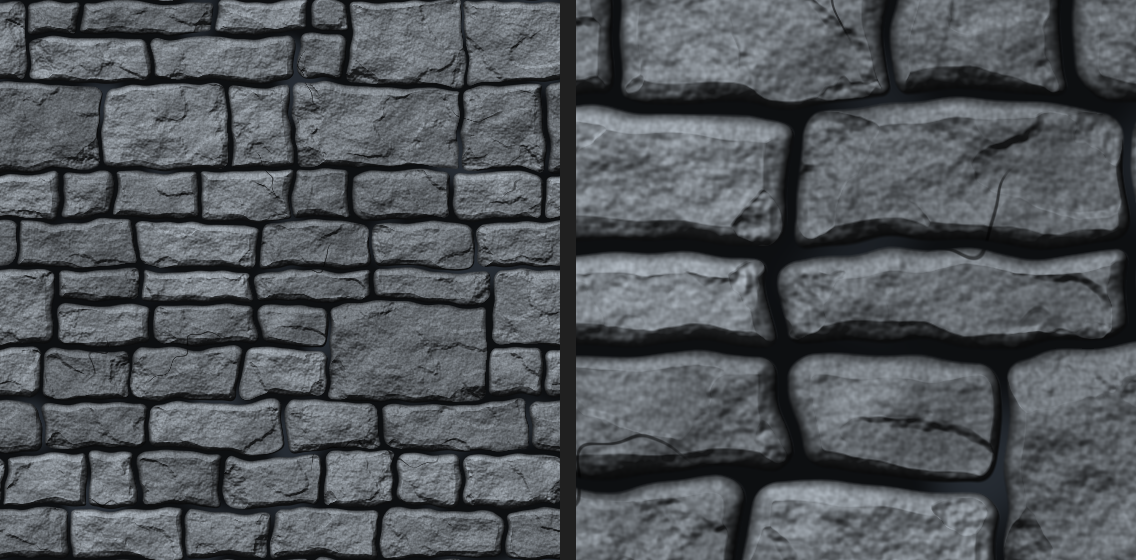
Left: the whole. Right: its middle third, enlarged.
A WebGL 2 fragment shader for this texture:

```glsl
#version 300 es
precision highp float;
// Dry-stacked wall of rough slate-grey blocks in uneven courses, lit from above.
uniform vec2 u_resolution;
out vec4 fragColor;

#define GAP 0.0012          // least half width of the open joints
#define WOBBLE 0.015        // slow bending of the joints
#define CHIPPING 0.007      // fine raggedness of the joints
#define JITTER 0.5          // spread of stone lengths
#define SNAP 0.055          // joints this near a tall stone join its edge
#define RELIEF 0.015        // height of the stone faces
#define ROUGHNESS 0.0065    // bumpiness of the faces
#define ROCK vec3(0.434, 0.455, 0.476)
#define JOINT vec3(0.050, 0.058, 0.068)
#define LIGHT vec3(-0.25, 0.66, 0.72)

const float TAU = 6.2831853;
const int ROWS = 11;
const float COURSE[12] = float[](0.0, 0.095, 0.19, 0.285, 0.38, 0.46,
                                 0.52, 0.607, 0.695, 0.85, 0.938, 1.0);
const float STONES[11] = float[](5., 7., 5., 6., 5., 5., 5., 7., 5., 5., 5.);
// Stones two courses tall: left, bottom, right, top
const int TALLS = 4;
const vec4 TALL[4] = vec4[](vec4(0.59, 0.285, 0.87, 0.46), vec4(0.875, 0.38, 1.1, 0.52),
                            vec4(0.62, 0.85, 0.83, 1.0), vec4(0.83, 0.85, 1.052, 1.0));

float hash(vec2 p) {
  vec3 q = fract(p.xyx * 0.1031);
  q += dot(q, q.yzx + 33.33);
  return fract((q.x + q.y) * q.z);
}

float corner(vec2 cell, vec2 f, vec2 o, float freq) {
  float a = TAU * hash(mod(cell + o, freq) + freq);
  return dot(vec2(cos(a), sin(a)), f - o);
}

// Gradient noise that tiles over the unit square
float noise(vec2 uv, float freq) {
  vec2 p = uv * freq, i = floor(p), f = p - i;
  vec2 w = f * f * f * (f * (f * 6.0 - 15.0) + 10.0);
  return mix(mix(corner(i, f, vec2(0, 0), freq), corner(i, f, vec2(1, 0), freq), w.x),
             mix(corner(i, f, vec2(0, 1), freq), corner(i, f, vec2(1, 1), freq), w.x), w.y);
}

float fbm(vec2 uv, float freq) {
  float sum = 0.0, amp = 1.0;
  for (int i = 0; i < 5; i++, freq *= 2.0, amp *= 0.52) sum += amp * noise(uv, freq);
  return sum;
}

// Position of the k-th upright joint in a course
float joint(float k, int row) {
  float n = STONES[row], r = float(row);
  float x = (k + JITTER * (hash(vec2(mod(k, n), r * 7.0 + 3.0)) - 0.5)) / n + hash(vec2(r, 41.0));
  float mid = 0.5 * (COURSE[row] + COURSE[row + 1]), shift = 0.0;
  for (int i = 0; i < 2 * TALLS; i++) {
    vec4 t = TALL[i / 2];
    float d = (i % 2 == 0 ? t.x : t.z) - x;
    d -= round(d);
    if (mid > t.y && mid < t.w && abs(d) < SNAP) shift = d;
  }
  return x + shift;
}

// Bounds of the stone around p: left, bottom, right, top
vec4 stoneBounds(vec2 p) {
  int row = 0;
  for (int i = 1; i < ROWS; i++) row += int(step(COURSE[i], p.y));
  float k = floor((p.x - hash(vec2(float(row), 41.0))) * STONES[row]);
  if (p.x < joint(k, row)) k--;
  else if (p.x >= joint(k + 1.0, row)) k++;
  vec4 box = vec4(joint(k, row), COURSE[row], joint(k + 1.0, row), COURSE[row + 1]);
  for (int i = 0; i < TALLS; i++) {
    vec4 t = TALL[i];
    t.xz += round(p.x - 0.5 * (t.x + t.z));
    if (p.y < t.y || p.y >= t.w) continue;
    if (p.x < t.x) box.z = min(box.z, t.x);
    else if (p.x >= t.z) box.x = max(box.x, t.z);
    else box = t;
  }
  return box;
}

// Surface height; also gives the depth inside the stone and its identity
float relief(vec2 uv, out float depth, out vec2 id) {
  vec2 p = uv + WOBBLE * vec2(noise(uv, 9.0), noise(uv + 0.37, 8.0))
              + CHIPPING * vec2(noise(uv, 27.0), noise(uv + 0.61, 25.0));
  p.y = fract(p.y);
  vec4 box = stoneBounds(p);
  vec2 centre = 0.5 * (box.xy + box.zw), local = p - centre;
  id = mod(round(centre * 509.0), 509.0);
  vec2 size = 0.5 * (box.zw - box.xy) - GAP - 0.0025 * vec2(hash(id), hash(id + 5.0));
  float radius = 0.007 + 0.012 * hash(id + 9.0);
  vec2 a = abs(local) - size + radius;
  depth = radius - length(max(a, 0.0)) - min(max(a.x, a.y), 0.0);

  // Tilted face, broken by a few ragged facets
  float rough = fbm(uv, 13.0);
  float top = RELIEF + dot(local, vec2(hash(id + 13.0), hash(id + 17.0)) - 0.5) * 0.22;
  for (int i = 0; i < 4; i++) {
    vec2 key = id + 23.0 * float(i + 1);
    float angle = TAU * (float(i) + hash(key)) / 4.0;
    vec2 dir = vec2(cos(angle), sin(angle));
    float reach = dot(abs(dir), size) * mix(0.6, 1.0, hash(key + 3.0));
    top = min(top, RELIEF + 0.5 * (reach - dot(dir, local)) + 0.012 * rough);
  }
  float rim = 0.017 * sqrt(clamp(depth / 0.013, 0.0, 1.0)) + 0.004 * rough;
  vec2 strata = mat2(1, 1, -1, 2) * uv;
  float ledge = 0.004 * smoothstep(-0.08, 0.08, noise(strata, 8.0) + 0.35 * rough);
  float grain = 0.0006 * noise(uv, 105.0) + 0.0004 * noise(uv, 220.0);
  return min(top + ledge, rim) + grain + ROUGHNESS * rough * smoothstep(0.0, 0.01, depth);
}

void main() {
  vec2 uv = gl_FragCoord.xy / u_resolution.y, id, otherId;
  float depth, otherDepth, e = 0.0013;
  float h = relief(uv, depth, id);
  float hx = relief(uv + vec2(e, 0), otherDepth, otherId);
  float hy = relief(uv + vec2(0, e), otherDepth, otherId);
  vec3 normal = normalize(vec3(h - hx, h - hy, e));
  float light = 0.2 + 1.1 * max(dot(normal, normalize(LIGHT)), 0.0);

  // Stone tone, mottling, grain and a few thin cracks
  float tone = mix(0.86, 1.1, hash(id + 31.0)) + 0.14 * noise(uv, 17.0)
             + 0.15 * noise(uv, 190.0) + 0.14 * noise(uv, 340.0);
  float vein = abs(noise(uv, 5.0) + 0.14 * noise(uv, 29.0));
  float crack = (1.0 - smoothstep(0.002, 0.010, vein)) * smoothstep(0.24, 0.36, noise(uv + 0.23, 6.0));
  vec3 rock = ROCK * light * tone * (1.0 - 0.55 * crack);
  rock *= mix(0.5, 1.0, smoothstep(0.0, 0.008, depth));

  // Joints are black, with paler recessed stone here and there
  vec3 gap = JOINT * (1.0 + 2.0 * smoothstep(0.1, 0.4, noise(uv + 0.4, 7.0)));
  fragColor = vec4(mix(gap, rock, smoothstep(-0.0005, 0.002, depth)), 1.0);
}
```
